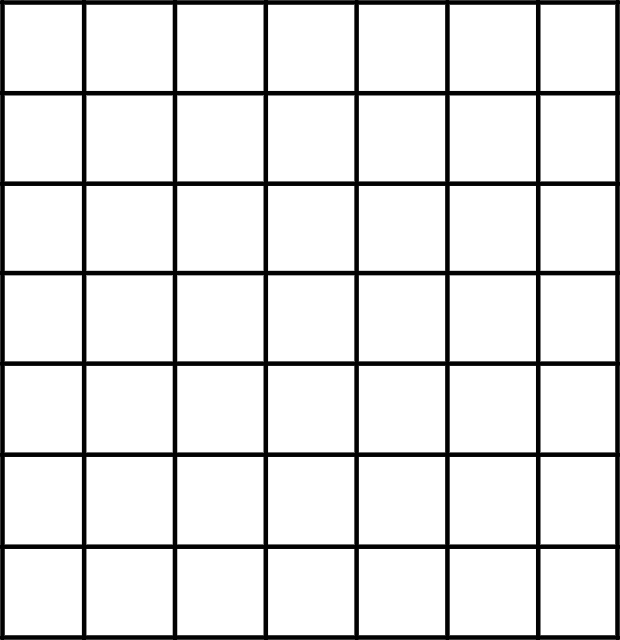
This pattern is drawn by a Shadertoy shader. Its source:

```glsl
const vec3 PAPER = vec3(1.0);
const vec3 INK = vec3(0.005);

// Lengths are fractions of the canvas height
const int LINES = 8;              // ruled lines each way, borders included
const float LINE_WIDTH = 0.0071;
const float BORDER_INSET = 0.0039;
const float COLUMN_START = -0.0104;
const float COLUMN_STEP = 0.1419;
const float ROW_DRIFT = 0.0027;   // slight lift of the middle rows
const float DRIFT_CENTER = 3.1;
const float DRIFT_SPREAD = 1.6;

// Columns are evenly spaced, with the outer two clipped to the border
float columnPosition(float index, float width) {
    float x = COLUMN_START + index * COLUMN_STEP;
    return clamp(x, BORDER_INSET, width - BORDER_INSET);
}

// Rows divide the height, with a flat-topped drift around the middle
float rowPosition(float index) {
    float t = index / float(LINES - 1);
    float offset = (index - DRIFT_CENTER) / DRIFT_SPREAD;
    float drift = ROW_DRIFT * exp(-offset * offset * offset * offset);
    return mix(BORDER_INSET, 1.0 - BORDER_INSET, t) + drift;
}

void mainImage(out vec4 fragColor, in vec2 fragCoord) {
    vec2 p = fragCoord / iResolution.y;
    float width = iResolution.x / iResolution.y;
    float pixel = 1.0 / iResolution.y;

    // Distance to the nearest line center
    float nearest = 1.0;
    for (int i = 0; i < LINES; i++) {
        float index = float(i);
        vec2 center = vec2(columnPosition(index, width), rowPosition(index));
        vec2 gap = abs(p - center);
        nearest = min(nearest, min(gap.x, gap.y));
    }

    // Pixel-wide coverage ramp at the line edge
    float coverage = clamp((0.5 * LINE_WIDTH - nearest) / pixel + 0.5, 0.0, 1.0);
    fragColor = vec4(mix(PAPER, INK, coverage), 1.0);
}
```
